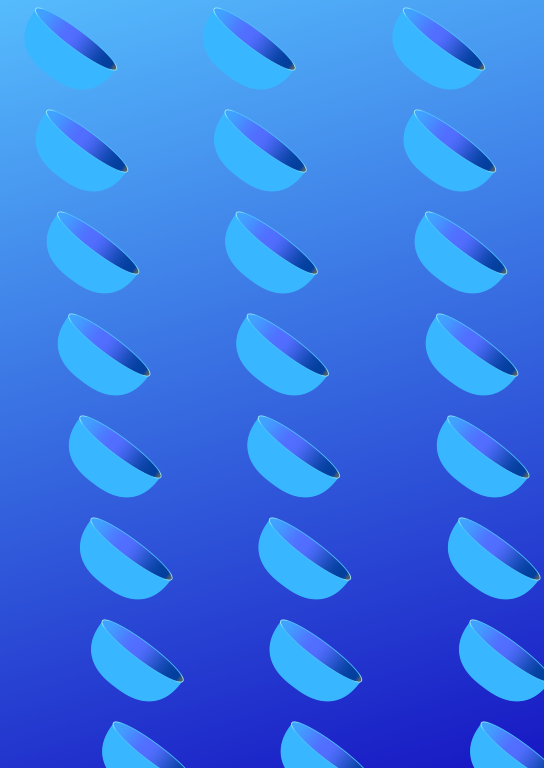
Give the GLSL for this pattern, as a WebGL 2 fragment shader.

```glsl
#version 300 es
precision highp float;
// Three slanting columns of tilted blue bowls on a diagonal blue gradient.

#define ROWS 8
#define COLUMNS 3
#define FIRST_BOWL vec2(0.0990, 0.0508)  // rim centre, from the top left
#define ROW_STEP vec2(0.01445, 0.1328)
#define COLUMN_STEP 0.2324
#define LAST_COLUMN_SHIFT 0.0143
#define RIM_RADII vec2(0.0655, 0.0118)
#define BODY_RADII vec2(0.0651, 0.0592)
#define BODY_POWER 2.5                   // above 2 flattens the base
#define RIM_LINE 0.0006                  // half the line width
#define GRADIENT_SLANT 0.30

uniform vec2 u_resolution;
out vec4 fragColor;

const vec3 SKY = vec3(0.335, 0.735, 0.99);
const vec3 DEEP = vec3(0.09, 0.09, 0.765);
const vec3 BODY = vec3(0.22, 0.714, 1.0);
const vec3 INNER_LIGHT = vec3(0.25, 0.64, 1.0);
const vec3 INNER_VIOLET = vec3(0.32, 0.43, 1.0);
const vec3 INNER_NAVY = vec3(0.01, 0.25, 0.62);
const vec3 TIP_SHADE = vec3(0.40, 0.40, 0.38);
const vec3 RIM_CYAN = vec3(0.32, 0.77, 1.0);
const vec3 RIM_GLINT = vec3(0.66, 0.97, 0.94);

// Approximate distance to |x/a|^n + |y/b|^n = 1.
float superellipse(vec2 p, vec2 radii, float n) {
    vec2 q = abs(p) / radii;
    vec2 powers = pow(max(q, vec2(1e-5)), vec2(n));
    vec2 slope = n * powers / max(q, vec2(1e-5)) / radii;
    return (powers.x + powers.y - 1.0) / max(length(slope), 1e-3);
}

float coverage(float dist, float pixel) {
    return 1.0 - smoothstep(-0.6 * pixel, 0.6 * pixel, dist);
}

// Shading along the hollow, from the light end to the dark one.
vec3 hollowColor(float along) {
    vec3 color = mix(INNER_LIGHT, INNER_VIOLET, smoothstep(-0.95, -0.15, along));
    color = mix(color, INNER_NAVY, smoothstep(-0.15, 0.80, along));
    return mix(color, TIP_SHADE, 0.8 * smoothstep(0.86, 0.97, along));
}

// p.x runs along the rim, p.y down into the bowl.
vec3 drawBowl(vec3 color, vec2 p, float pixel) {
    float rim = superellipse(p, RIM_RADII, 2.0);
    float body = max(superellipse(p, BODY_RADII, BODY_POWER), -p.y);
    float along = p.x / RIM_RADII.x;
    color = mix(color, BODY, coverage(min(body, rim), pixel));
    color = mix(color, hollowColor(along), coverage(rim, pixel));

    // Thin rim, brightest at its two ends
    vec3 edge = mix(RIM_CYAN, RIM_GLINT, smoothstep(0.82, 0.98, abs(along)));
    float line = coverage(abs(rim) - RIM_LINE, pixel);
    return mix(color, edge, 0.8 * line);
}

void main() {
    // Canvas height is one unit; y points down
    float pixel = 1.0 / u_resolution.y;
    vec2 p = gl_FragCoord.xy * pixel;
    p.y = 1.0 - p.y;
    float aspect = u_resolution.x * pixel;

    // Background gradient
    float t = (p.y + GRADIENT_SLANT * p.x) / (1.0 + GRADIENT_SLANT * aspect);
    vec3 color = mix(SKY, DEEP, t);

    // Bowls, each row pushed a little to the right
    vec2 axis = vec2(0.8, 0.6);
    for (int row = 0; row < ROWS; row++) {
        for (int column = 0; column < COLUMNS; column++) {
            vec2 center = FIRST_BOWL + float(row) * ROW_STEP;
            center.x += float(column) * COLUMN_STEP;
            center.x += column == COLUMNS - 1 ? LAST_COLUMN_SHIFT : 0.0;
            vec2 d = p - center;
            if (dot(d, d) > 0.01) continue;
            vec2 local = vec2(dot(d, axis), dot(d, vec2(-axis.y, axis.x)));
            color = drawBowl(color, local, pixel);
        }
    }
    fragColor = vec4(color, 1.0);
}
```
